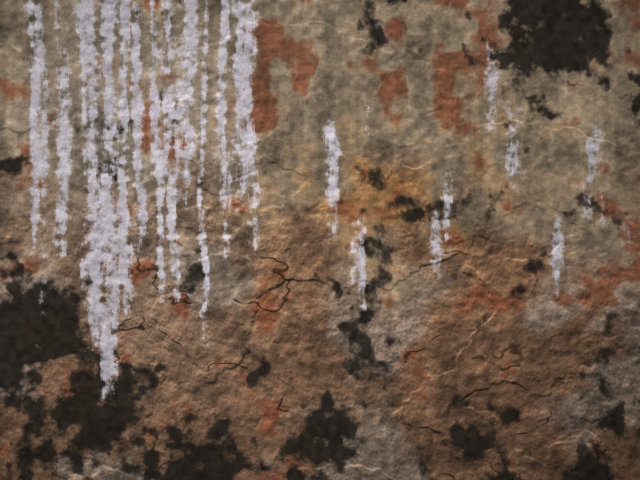
This texture is drawn by a WebGL 1 fragment shader. Its source:

```glsl
precision highp float;
// Weathered plaster wall with white salt streaks, flaking relief, rust and dark mould.

uniform vec2 u_resolution;

#define PLASTER vec3(0.53, 0.465, 0.385)
#define EARTH vec3(0.445, 0.335, 0.255)
#define OCHRE vec3(0.50, 0.365, 0.225)
#define RUST vec3(0.37, 0.215, 0.15)
#define PALE vec3(0.57, 0.525, 0.485)
#define SALT vec3(0.71, 0.69, 0.725)
#define MOULD vec3(0.14, 0.125, 0.11)
#define RELIEF 1.7
#define GRAIN 45.0
#define LEFT_STREAKS 14.0
#define VIGNETTE 0.36

float hash(vec2 p) {
  return fract(sin(dot(p, vec2(127.1, 311.7))) * 43758.5453);
}

float noise(vec2 p) {
  vec2 cell = floor(p);
  vec2 f = fract(p);
  f = f * f * (3.0 - 2.0 * f);
  float low = mix(hash(cell), hash(cell + vec2(1.0, 0.0)), f.x);
  float high = mix(hash(cell + vec2(0.0, 1.0)), hash(cell + 1.0), f.x);
  return mix(low, high, f.y);
}

float fbm(vec2 p) {
  float sum = 0.0;
  float amp = 0.5;
  for (int i = 0; i < 5; i++) {
    sum += amp * noise(p);
    p = mat2(0.8, 0.6, -0.6, 0.8) * p * 2.03 + 17.3;
    amp *= 0.5;
  }
  return sum;
}

// Soft elliptical patch
float blob(vec2 p, vec2 center, vec2 radius) {
  vec2 q = (p - center) / radius;
  return exp(-dot(q, q));
}

// Surface height: flaked plates over rough grain
float height(vec2 p) {
  float plate = smoothstep(0.49, 0.52, fbm(p * vec2(4.5, 6.0) + 3.0));
  return 0.32 * plate + fbm(p * GRAIN);
}

// Density of salt: long runs on the left, short ones on the right
float streaks(vec2 p) {
  float wobble = (fbm(p * vec2(12.0, 5.0)) - 0.48) * 0.04;
  float density = 0.0;
  for (int i = 0; i < 24; i++) {
    float n = float(i);
    float right = step(LEFT_STREAKS, n);
    float a = hash(vec2(n, 1.7));
    float b = hash(vec2(n, 5.3));
    float c = hash(vec2(n, 9.1));
    float x = mix(0.05 + (n + a) * 0.036, 0.62 + (n - LEFT_STREAKS + a) * 0.072, right);
    float heavy = (1.0 - right) * blob(vec2(x, 0.0), vec2(0.21, 0.0), vec2(0.06, 1.0));
    float top = mix(1.2, 0.45 + 0.5 * b, right);
    float bottom = mix(0.2 + 0.38 * b - 0.12 * heavy, top - 0.12 - 0.16 * c, right);
    float width = 0.008 + 0.013 * c + 0.012 * heavy;
    float d = (p.x - x - wobble) / width;
    float ends = smoothstep(bottom - 0.04, bottom + 0.12, p.y)
               * (1.0 - smoothstep(top - 0.05, top + 0.03, p.y));
    density = max(density, exp(-d * d) * ends * mix(0.72 + 0.28 * a, 0.75, right));
  }
  return density;
}

void main() {
  vec2 p = gl_FragCoord.xy / u_resolution.y;
  float aspect = u_resolution.x / u_resolution.y;
  float broad = fbm(p * 5.0 + 9.0);
  float medium = fbm(p * 16.0 + 31.0);
  float fine = fbm(p * 75.0);

  // Smooth plaster above, bare brown render below
  float smoothWall = smoothstep(0.44, 0.66, p.y + (broad - 0.48) * 0.7);
  vec3 color = mix(EARTH, PLASTER, smoothWall);
  float ochre = blob(p, vec2(0.78, 0.6), vec2(0.28, 0.16));
  color = mix(color, OCHRE, 0.8 * ochre * smoothstep(0.35, 0.6, medium));
  color = mix(color, PALE, 0.6 * (1.0 - smoothWall) * smoothstep(0.51, 0.64, broad));
  color = mix(color, PALE, 0.45 * blob(p, vec2(0.27, 0.65), vec2(0.28, 0.45)));

  // Rust stains and faint vertical runs
  float stain = blob(p, vec2(0.86, 0.83), vec2(0.13, 0.12))
              + blob(p, vec2(0.54, 0.86), vec2(0.04, 0.13));
  color = mix(color, RUST, 0.8 * smoothstep(0.58, 0.76, medium + 0.22 * stain));
  color *= 1.0 + 0.45 * (fbm(vec2(p.x * 45.0, p.y * 4.0)) - 0.48) * smoothWall;

  // Relief lit from above, with broken cracks
  float slope = height(p) - height(p + vec2(-0.0015, 0.004));
  color *= 1.0 + RELIEF * slope * mix(1.0, 0.45, smoothWall);
  color *= 1.0 + 0.9 * (medium - 0.48) + 0.5 * (fine - 0.48);
  float crack = 1.0 - smoothstep(0.002, 0.012, abs(fbm(p * vec2(4.0, 7.0) + 52.0) - 0.47));
  color *= 1.0 - 0.45 * crack * smoothstep(0.45, 0.6, medium) * (1.0 - smoothWall);

  // Mould gathers low, at the left edge and at the top right
  float damp = 0.27 * blob(p, vec2(0.02, 0.26), vec2(0.2, 0.26))
             + 0.22 * blob(p, vec2(0.58, 0.03), vec2(0.25, 0.1))
             + 0.20 * blob(p, vec2(1.13, 0.93), vec2(0.16, 0.2))
             + 0.20 * blob(p, vec2(1.25, 0.08), vec2(0.22, 0.18))
             + 0.13 * blob(p, vec2(0.76, 0.3), vec2(0.1, 0.12));
  float growth = 0.65 * fbm(p * 9.0 + 70.0) + 0.35 * fbm(p * 38.0) + damp;
  color = mix(color, MOULD * (0.6 + 0.9 * fine), 0.92 * smoothstep(0.58, 0.69, growth));

  // Crusted salt, broken up by stretched and fine grain
  float density = streaks(p);
  float crust = 0.5 * fbm(vec2(p.x * 70.0, p.y * 9.0)) + 0.5 * fine - 0.48;
  float salt = smoothstep(0.22, 0.75, density * 0.9 + crust * 2.3 - 0.08);
  salt *= smoothstep(0.04, 0.3, density);
  color = mix(color, SALT * (0.83 + 0.36 * fine + 0.7 * slope), 0.9 * salt);

  // Light falls off toward the right and the corners
  vec2 away = (p - vec2(0.4 * aspect, 0.58)) / vec2(aspect, 1.0);
  color *= 1.06 - VIGNETTE * 1.6 * dot(away, away);
  gl_FragColor = vec4(clamp(color, 0.0, 1.0), 1.0);
}
```
